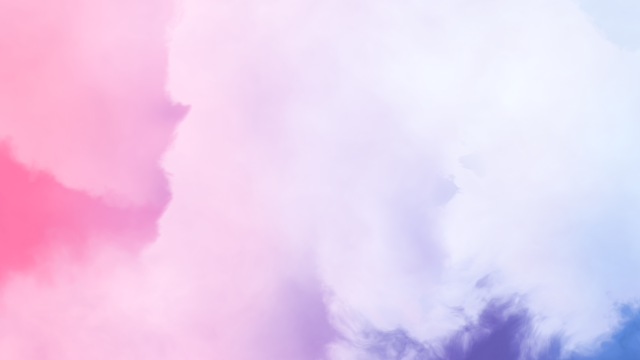
Reproduce this texture procedurally as a Shadertoy shader.

```glsl
// Soft banks of backlit cloud, running from hot pink through lilac to pale blue.
// Layered cellular noise bends the plane; gradients, soft glows and ragged
// borders then stack the coloured shadows behind and between the pale billows.

vec3 hash3(vec2 cell) {
    vec3 h = fract(cell.xyx * vec3(0.1031, 0.1030, 0.0973));
    h += dot(h, h.yzx + 33.33);
    return fract((h.xxy + h.yzz) * h.zyx);
}

// Signed round puffs, one scattered in each cell.
float puffs(vec2 p) {
    vec2 cell = floor(p), f = p - cell;
    float sum = 0.0;
    for (int j = -1; j <= 1; j++)
    for (int i = -1; i <= 1; i++) {
        vec2 offset = vec2(i, j);
        vec3 h = hash3(cell + offset);
        vec2 d = offset + h.xy - f;
        float k = max(0.0, 1.0 - dot(d, d));
        sum += (2.0 * h.z - 1.0) * k * k * k;
    }
    return sum;
}

float billows(vec2 p) {
    float sum = 0.0, amp = 0.8;
    for (int i = 0; i < 5; i++) {
        sum += amp * puffs(p);
        p = mat2(1.6, 1.2, -1.2, 1.6) * p + 7.3;
        amp *= 0.55;
    }
    return sum;
}

float glow(vec2 p, vec2 centre, vec2 radius) {
    vec2 d = (p - centre) / radius;
    return exp(-dot(d, d));
}

void mainImage(out vec4 fragColor, in vec2 fragCoord) {
    vec2 p = fragCoord / iResolution.y;
    p.x *= 16.0 / 9.0 * iResolution.y / iResolution.x;

    float broad = billows(p * 3.2 + 4.0);
    vec2 q = p + 0.06 * vec2(broad, billows(p * 3.2 + 40.0));
    float fine = billows(q * 9.0 + 21.0);

    // Pale cloud, tinted from left to right
    vec3 col = mix(vec3(1.0, 0.75, 0.87), vec3(0.99, 0.85, 0.95), smoothstep(0.05, 0.5, q.x));
    col = mix(col, vec3(0.935, 0.885, 0.98), smoothstep(0.55, 0.95, q.x));
    col = mix(col, vec3(0.925, 0.925, 0.995), smoothstep(0.95, 1.35, q.x));
    col = mix(col, vec3(0.86, 0.915, 0.995), smoothstep(1.45, 1.78, q.x));
    col = mix(col, vec3(0.955, 0.965, 1.0), 0.85 * glow(q, vec2(1.42, 0.82), vec2(0.40, 0.25)));
    col = mix(col, vec3(0.975, 0.91, 0.985), 0.6 * glow(q, vec2(0.75, 0.95), vec2(0.25, 0.18)));

    // Faint lilac and blue hollows
    col = mix(col, vec3(0.90, 0.78, 0.94), 0.45 * glow(q, vec2(0.74, 0.70), vec2(0.10, 0.13)));
    col = mix(col, vec3(0.85, 0.81, 0.96), 0.3 * glow(q, vec2(1.06, 0.50), vec2(0.16, 0.24)));
    col = mix(col, vec3(0.70, 0.79, 0.97), 0.7 * glow(q, vec2(1.70, 0.24), vec2(0.20, 0.19)));

    // Lilac crevice with a ragged right border and curled wisps
    float crevice = glow(q, vec2(1.20, 0.37), vec2(0.08, 0.17));
    crevice *= smoothstep(-0.02, 0.05, 1.24 + 0.05 * fine - p.x);
    col = mix(col, vec3(0.77, 0.74, 0.94), 0.75 * crevice);
    float curl = billows(q * vec2(11.0, 17.0) + 3.0);
    float wisps = smoothstep(0.0, 0.35, curl) * glow(p, vec2(1.27, 0.42), vec2(0.06, 0.14));
    col = mix(col, vec3(0.78, 0.78, 0.95), 0.7 * wisps);

    // Rose sky behind the left bank
    float bank = 0.40 + 0.07 * smoothstep(0.26, 0.46, p.y);
    bank += 0.025 * glow(p, vec2(0.5, 0.70), vec2(0.3, 0.035)) + 0.02 * glow(p, vec2(0.5, 0.49), vec2(0.3, 0.05));
    float rim = bank + 0.045 * fine - p.x;
    float behind = smoothstep(-0.008, 0.03, rim);
    behind *= smoothstep(0.2, 0.45, q.y) * (1.0 - 0.6 * smoothstep(0.65, 0.95, q.y));
    vec3 rose = mix(vec3(1.0, 0.69, 0.82), vec3(0.955, 0.67, 0.86), smoothstep(0.1, 0.5, q.x));
    col = mix(col, rose, 0.85 * behind);
    col = mix(col, vec3(1.0, 0.63, 0.76), 0.5 * glow(q, vec2(0.0, 0.77), vec2(0.2, 0.16)));
    float notch = glow(p, vec2(0.48, 0.69), vec2(0.06, 0.04)) + glow(p, vec2(0.47, 0.47), vec2(0.06, 0.08));
    col = mix(col, vec3(0.86, 0.58, 0.84), 0.55 * min(notch, 1.0) * behind);

    // Hot pink wedge tapering to the right
    float wedge = smoothstep(-0.02, 0.04, 0.57 - 0.26 * q.x + 0.04 * fine - q.y);
    wedge *= smoothstep(-0.09, 0.10, q.y - 0.19 - 0.52 * q.x + 0.05 * fine);
    wedge *= smoothstep(-0.008, 0.03, rim);
    vec3 hot = mix(vec3(1.0, 0.47, 0.67), vec3(0.93, 0.58, 0.82), smoothstep(0.05, 0.46, q.x));
    col = mix(col, hot, 0.95 * wedge);

    // Violet shadow at the foot of the middle
    float violet = glow(q, vec2(0.89, 0.05), vec2(0.19, 0.20));
    violet *= smoothstep(-0.03, 0.06, 0.98 - 0.25 * p.y + 0.07 * fine - p.x);
    col = mix(col, vec3(0.70, 0.56, 0.85), 0.85 * violet);
    col = mix(col, vec3(0.95, 0.68, 0.87), 0.4 * glow(q, vec2(0.55, 0.0), vec2(0.22, 0.13)));

    // Deep blue gap along the lower right, with a hazy fringe
    float crest = 0.06 + 0.14 * glow(vec2(p.x), vec2(1.37), vec2(0.17))
                + 0.10 * glow(vec2(p.x), vec2(1.78), vec2(0.15));
    float depth = crest + 0.10 * fine + 0.03 * broad - p.y;
    float reach = smoothstep(0.88, 1.15, p.x);
    vec3 blue = mix(vec3(0.46, 0.42, 0.77), vec3(0.36, 0.53, 0.86), smoothstep(1.35, 1.75, p.x));
    col = mix(col, vec3(0.73, 0.75, 0.95), 0.6 * smoothstep(-0.16, 0.03, depth) * reach);
    col = mix(col, blue, 0.95 * smoothstep(-0.04, 0.09, depth) * reach);
    col -= 0.07 * smoothstep(0.06, 0.16, depth + 0.05 * curl) * reach;

    // Cool corner beyond the upper right rim
    float corner = length(p - vec2(1.80, 1.06)) - 0.19 + 0.04 * fine;
    col = mix(col, vec3(0.86, 0.91, 0.99), 0.8 * (1.0 - smoothstep(-0.01, 0.015, corner)));

    // Relief within the vapour, rougher towards the foot
    float rough = mix(0.5, 1.0, smoothstep(0.5, 0.1, p.y));
    col += vec3(0.025, 0.04, 0.018) * (0.6 * broad + rough * (0.6 * fine + 0.3 * curl));
    fragColor = vec4(clamp(col, 0.0, 1.0), 1.0);
}
```
